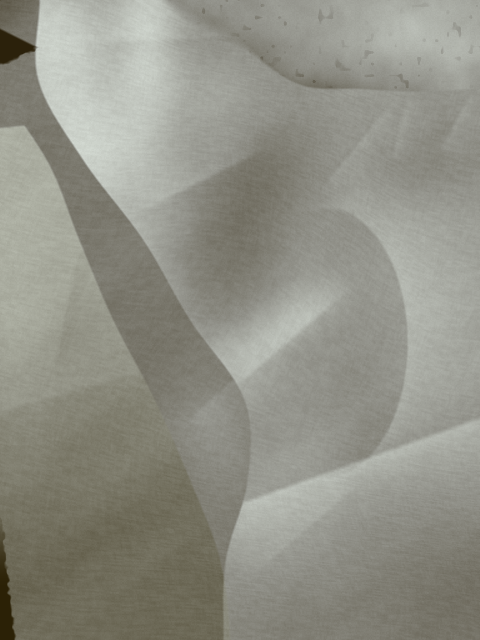
Give the GLSL for this texture, as a Shadertoy shader.

```glsl
// Sheer pale cloth in overlapping layers on a mottled floor, in soft window light.
// Smooth curves bound the layers; Gaussian glows and one-sided folds shade them,
// and stretched noise adds the woven threads.

const float SOFT = 0.0025;

float hash(vec2 p) {
    vec3 q = fract(vec3(p.xyx) * 0.1031);
    q += dot(q, q.yzx + 33.33);
    return fract((q.x + q.y) * q.z);
}

float noise(vec2 p) {
    vec2 i = floor(p), f = fract(p);
    f = f * f * (3.0 - 2.0 * f);
    return mix(mix(hash(i), hash(i + vec2(1, 0)), f.x),
               mix(hash(i + vec2(0, 1)), hash(i + vec2(1, 1)), f.x), f.y);
}

float fbm(vec2 p) {
    float sum = 0.0, amp = 0.5;
    for (int i = 0; i < 4; i++) {
        sum += amp * noise(p);
        p = p * 2.03 + 17.0;
        amp *= 0.5;
    }
    return sum;
}

vec2 turn(vec2 p, float a) {
    return vec2(cos(a) * p.x + sin(a) * p.y, cos(a) * p.y - sin(a) * p.x);
}

float edge(float d) { return smoothstep(-SOFT, SOFT, d); }

// Catmull-Rom curve through nine evenly spaced knots
float curve(float k[9], float t) {
    t = clamp(t, 0.0, 1.0) * 8.0;
    int i = min(int(t), 7);
    float f = t - float(i);
    float a = k[max(i - 1, 0)], b = k[i], c = k[i + 1], d = k[min(i + 2, 8)];
    return b + 0.5 * f * (c - a + f * (2.0 * a - 5.0 * b + 4.0 * c - d
             + f * (3.0 * (b - c) + d - a)));
}

// Elliptical patch of light
float glow(vec2 p, vec2 centre, vec2 radius, float angle) {
    vec2 q = turn(p - centre, angle) / radius;
    return exp(-dot(q, q));
}

// Crisp on the line a-b, fading out on its right-hand side
float fold(vec2 p, vec2 a, vec2 b, float width) {
    vec2 d = normalize(b - a);
    float u = dot(p - a, d) / length(b - a);
    float v = dot(p - a, vec2(-d.y, d.x));
    return smoothstep(-SOFT * 2.0, SOFT * 2.0, v) * exp(-max(v, 0.0) / width)
         * smoothstep(0.0, 0.3, u) * smoothstep(1.0, 0.7, u);
}

float mainCloth(vec2 p, float seamDist) {
    float t = 0.58;
    t += 0.21 * glow(p, vec2(0.14, 0.21), vec2(0.08, 0.13), -0.5);
    t += 0.16 * glow(p, vec2(0.10, 0.05), vec2(0.08, 0.08), 0.0);
    t += 0.19 * glow(p, vec2(0.23, 0.06), vec2(0.05, 0.17), 0.0);
    t += 0.07 * glow(p, vec2(0.33, 0.14), vec2(0.12, 0.07), 0.3);
    t -= 0.14 * glow(p, vec2(0.38, 0.34), vec2(0.08, 0.17), 0.35);
    t -= 0.08 * glow(p, vec2(0.64, 0.25), vec2(0.17, 0.07), -0.2);
    t += 0.12 * glow(p, vec2(0.45, 0.505), vec2(0.10, 0.035), -0.6);
    t += 0.08 * glow(p, vec2(0.37, 0.58), vec2(0.06, 0.06), 0.0);
    t += 0.07 * glow(p, vec2(0.67, 0.47), vec2(0.12, 0.17), -0.3);
    t += 0.05 * glow(p, vec2(0.43, 0.79), vec2(0.12, 0.08), -0.4);
    t -= 0.14 * glow(p, vec2(0.74, 0.94), vec2(0.24, 0.16), -0.3);
    t -= 0.05 * glow(p, vec2(0.42, 1.00), vec2(0.18, 0.10), 0.0);
    // creases
    t += 0.12 * fold(p, vec2(0.20, 0.85), vec2(0.90, 0.60), 0.06);
    t -= 0.03 * fold(p, vec2(0.90, 0.60), vec2(0.20, 0.85), 0.05);
    t += 0.08 * fold(p, vec2(0.43, 0.225), vec2(0.19, 0.345), 0.05);
    t += 0.08 * fold(p, vec2(0.56, 0.44), vec2(0.35, 0.62), 0.04);
    t += 0.07 * fold(p, vec2(0.49, 0.31), vec2(0.63, 0.14), 0.03);
    t += 0.06 * fold(p, vec2(0.61, 0.26), vec2(0.64, 0.14), 0.02);
    t += 0.07 * fold(p, vec2(0.68, 0.25), vec2(0.74, 0.14), 0.03);
    t += 0.05 * fold(p, vec2(0.58, 0.74), vec2(0.37, 0.92), 0.04);
    t -= 0.05 * fold(p, vec2(0.10, 0.07), vec2(0.42, 0.055), 0.03);
    // rounded hem of the layer beneath
    float hem = (length((p - vec2(0.51, 0.535)) / vec2(0.127, 0.21)) - 1.0) * 0.127;
    float hemLight = edge(hem) * exp(-max(hem, 0.0) / 0.06) - 0.4 * edge(-hem);
    t += 0.08 * hemLight * smoothstep(0.46, 0.58, p.x) * smoothstep(0.80, 0.65, p.y);
    return t + 0.06 * exp(-max(seamDist, 0.0) / 0.03) * smoothstep(0.7, 0.45, p.y);
}

float leftPanel(vec2 p) {
    float t = mix(0.68, 0.41, smoothstep(0.25, 0.95, p.y));
    t += 0.06 * glow(p, vec2(0.02, 0.52), vec2(0.07, 0.16), 0.0);
    t += 0.04 * fold(p, vec2(0.30, 0.56), vec2(-0.10, 0.67), 0.06);
    return t - 0.04 * fold(p, vec2(0.08, 0.60), vec2(0.13, 0.36), 0.04);
}

float darkBand(vec2 p) {
    float t = 0.47 + 0.09 * glow(p, vec2(0.33, 0.69), vec2(0.07, 0.10), 0.0);
    t -= 0.10 * glow(p, vec2(0.0, 0.0), vec2(0.06, 0.06), 0.0);
    return t + 0.06 * fold(p, vec2(0.28, 0.67), vec2(0.39, 0.57), 0.05);
}

float floorTone(vec2 p, float depth) {
    float t = 0.58 + 0.14 * glow(p, vec2(0.65, 0.05), vec2(0.15, 0.07), 0.2);
    t -= 0.14 * exp(-max(depth, 0.0) / 0.03) * smoothstep(0.75, 0.5, p.x);
    t -= 0.10 * smoothstep(0.80, 0.92, noise(p * 110.0)) * noise(p * 25.0);
    return t + 0.10 * (fbm(p * 28.0) - 0.47);
}

// Warm shadows, nearly neutral lights
vec3 tint(float t, float warmth) {
    float shade = 0.57 - t;
    return vec3(t + 0.09 * shade, t, t - 0.03 - 0.13 * max(shade, 0.0) - warmth);
}

void mainImage(out vec4 fragColor, in vec2 fragCoord) {
    vec2 p = vec2(fragCoord.x, iResolution.y - fragCoord.y) / iResolution.y;

    // layer outlines
    float seam = p.x - curve(float[9](0.062, 0.060, 0.130, 0.224, 0.297, 0.382, 0.387, 0.353, 0.349), p.y);
    float inner = p.x - curve(float[9](-0.12, -0.016, 0.073, 0.124, 0.177, 0.242, 0.297, 0.344, 0.36), p.y);
    float top = curve(float[9](-0.08, -0.08, -0.06, 0.03, 0.075, 0.132, 0.139, 0.143, 0.139), p.x / 0.75) - p.y;
    float panel = edge(-inner) * edge(p.y - 0.20 + 0.1 * p.x);

    // stack the layers
    float tone = mix(darkBand(p), leftPanel(p), panel);
    tone = mix(tone, mainCloth(p, seam), edge(seam));
    float bare = smoothstep(-SOFT, SOFT + 0.03 * smoothstep(0.45, 0.3, p.x), top);
    tone = mix(tone, floorTone(p, top), bare);

    // broad rumples and fine threads
    float cloth = 1.0 - bare;
    tone += cloth * 0.07 * (fbm(turn(p, -0.6) * vec2(5.0, 14.0)) - 0.47);
    vec2 w = turn(p, 0.2 + 0.25 * (noise(p * 3.0) - 0.5));
    float threads = noise(w * vec2(80.0, 330.0)) + 0.6 * noise(w * vec2(300.0, 90.0)) - 0.8;
    tone += 0.035 * cloth * threads + 0.02 * (hash(floor(p * 512.0)) - 0.5);

    // dark gaps beyond the frayed left border
    float fray = 0.008 * (noise(p * 150.0) - 0.5);
    float corner = edge(p.y - 0.045 - 0.5 * p.x) * edge(0.10 - 0.4 * p.x - p.y + fray);
    float gap = edge(0.11 * (p.y - 0.79) - p.x + fray) * smoothstep(0.77, 0.92, p.y);
    tone = mix(tone, 0.13, max(corner, gap));

    fragColor = vec4(tint(tone, 0.02 * panel), 1.0);
}
```
